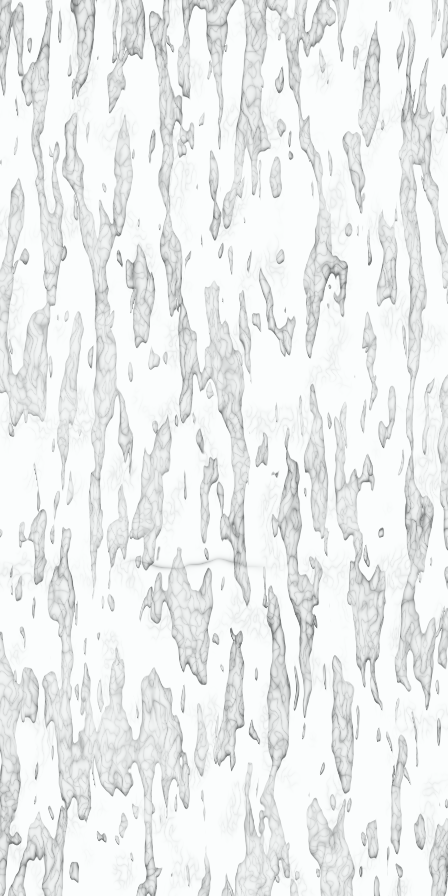
Give the GLSL for this texture, as a Shadertoy shader.

```glsl
// Pale tree bark: upright ragged fissures with dark rims and crinkled veins on white.

const vec3  PAPER        = vec3(0.984, 0.993, 0.992);
const vec3  INK_TINT     = vec3(1.0, 0.995, 0.992);
const vec2  FISSURE_FREQ = vec2(23.0, 3.6);   // cells per canvas width
const vec2  SPLIT_FREQ   = vec2(44.0, 10.0);
const vec2  RAGGED_FREQ  = vec2(68.0, 36.0);
const vec2  SPECK_FREQ   = vec2(50.0, 13.0);
const vec2  VEIN_FREQ    = vec2(44.0, 17.0);
const vec2  CRINKLE_FREQ = vec2(80.0, 40.0);
const float FISSURE_CUT  = 0.095;             // higher gives fewer fissures
const float SPECK_CUT    = 0.38;
const float RIM_WIDTH    = 0.0034;
const float FLOOR_INK    = 0.04;
const float VEIN_INK     = 0.17;
const float CRINKLE_INK  = 0.11;
const float RIM_INK      = 0.17;
const float TIP_INK      = 0.22;
const float STAIN_INK    = 0.07;
const float CREASE_Y     = 0.74;

vec2 gradientAt(vec2 cell) {
    vec3 q = fract(cell.xyx * vec3(0.1031, 0.1030, 0.0973));
    q += dot(q, q.yzx + 33.33);
    float angle = 6.2832 * fract((q.x + q.y) * q.z);
    return vec2(cos(angle), sin(angle));
}

// Gradient noise, roughly -0.7 to 0.7
float noise(vec2 p) {
    vec2 i = floor(p), f = fract(p);
    vec2 u = f * f * f * (f * (f * 6.0 - 15.0) + 10.0);
    vec2 e = vec2(1.0, 0.0);
    float low  = mix(dot(gradientAt(i), f),
                     dot(gradientAt(i + e.xy), f - e.xy), u.x);
    float high = mix(dot(gradientAt(i + e.yx), f - e.yx),
                     dot(gradientAt(i + e.xx), f - e.xx), u.x);
    return mix(low, high, u.y);
}

// Thin lines along the zero crossings of the noise
float ridge(vec2 p, float sharpness) {
    return exp(-sharpness * abs(noise(p)));
}

// Slow sideways sway plus a fine wobble
vec2 sway(vec2 p) {
    float wide = noise(p * vec2(4.0, 2.5) + 7.3);
    float fine = noise(p * vec2(20.0, 13.0) + 41.7);
    return p + vec2(0.035 * wide + 0.009 * fine, 0.05 * noise(p * 5.0 + 19.1));
}

// Positive inside the fissures
float fissureField(vec2 p) {
    vec2 q = sway(p);
    float ragged = 0.075 * noise(p * RAGGED_FREQ + 3.7);
    float body = noise(q * FISSURE_FREQ + 11.3)
               + 0.4 * noise(q * SPLIT_FREQ + 57.1)
               + 0.1 * noise(p * 3.0 + 83.0) - FISSURE_CUT;
    float speck = noise(q * SPECK_FREQ + 29.9) - SPECK_CUT;
    return max(body, speck) + ragged;
}

void mainImage(out vec4 fragColor, in vec2 fragCoord) {
    vec2 p = fragCoord / iResolution.x;
    float pixel = 1.0 / iResolution.x;

    // Approximate distance to the fissure edge
    vec2 e = vec2(0.002, 0.0);
    float field = fissureField(p);
    vec2 slope = vec2(fissureField(p + e.xy) - field,
                      fissureField(p + e.yx) - field) / e.x;
    float steepness = length(slope) + 2.5;
    float depth = field / steepness;
    float inside = smoothstep(-0.5 * pixel, 0.5 * pixel, depth);

    // Rim, heaviest at the lower tips
    float tip = smoothstep(0.1, 0.6, slope.y / steepness);
    float patchy = clamp(0.9 + 1.5 * noise(p * vec2(16.0, 9.0) + 63.0), 0.25, 1.6);
    float rim = exp(-abs(depth - 0.4 * RIM_WIDTH) / RIM_WIDTH)
              * (RIM_INK * patchy + TIP_INK * tip);

    // Crinkled floor of the fissures
    vec2 q = sway(p) + 0.006 * noise(p * 38.0 + 5.5);
    float veins = VEIN_INK * ridge(q * VEIN_FREQ + 71.0, 14.0) * patchy
                + CRINKLE_INK * ridge(q * CRINKLE_FREQ + 23.0, 9.0);
    float region = 0.95 + 0.6 * noise(p * 2.3 + 37.0);
    float ink = inside * region * (FLOOR_INK + veins + rim);

    // Faint stains on the plates
    float stain = smoothstep(0.05, 0.4, noise(p * vec2(14.0, 9.0) + 91.0));
    ink += (1.0 - inside) * STAIN_INK * stain * ridge(q * CRINKLE_FREQ + 47.0, 7.0);

    // One broken crease across the trunk
    float bend = 0.025 * noise(vec2(p.x * 9.0, 4.0)) + 0.012 * noise(p * 28.0 + 15.0);
    float span = smoothstep(0.25, 0.36, p.x) * (1.0 - smoothstep(0.52, 0.68, p.x));
    float crease = exp(-abs(p.y - CREASE_Y - bend) / 0.0045);
    ink += 0.2 * span * crease * patchy;

    fragColor = vec4(PAPER - INK_TINT * min(ink, 0.5), 1.0);
}
```
